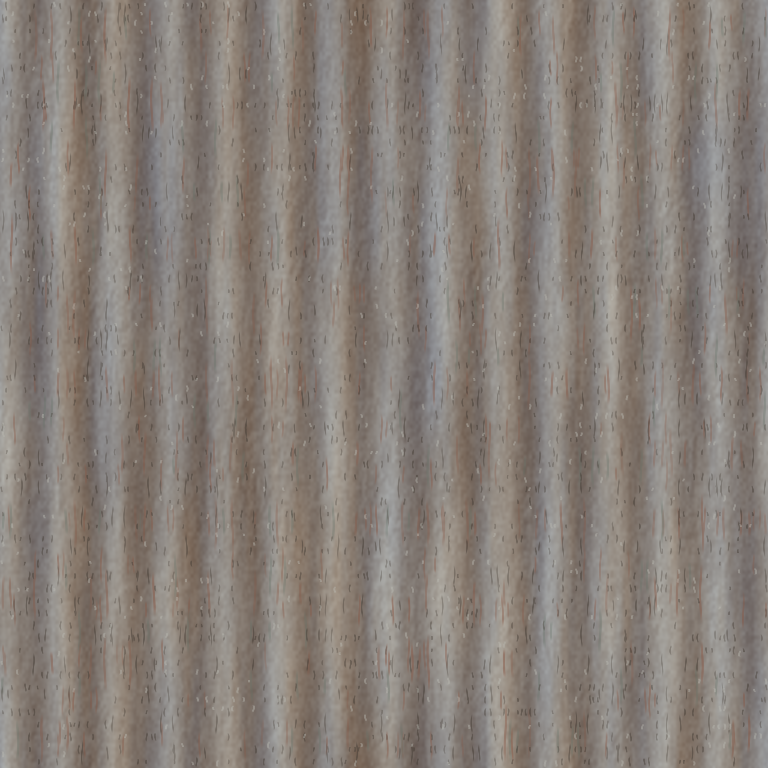
Reproduce this texture procedurally as a three.js fragment shader.

```glsl
varying vec2 vUv;

const float TAU = 6.2831853;
const float RIDGES = 14.0;
const float CREST_OFFSET = 0.0065;
const float RIDGE_DEPTH = 0.56;
const float BLOTCH_DEPTH = 0.24;
const float STREAK_DEPTH = 0.30;
const float FLAKE_DEPTH = 0.34;
const float GRAIN_DEPTH = 0.16;
const vec3 GROOVE = vec3(0.425, 0.372, 0.338);
const vec3 CREST = vec3(0.665, 0.660, 0.640);
const vec3 WARM_TINT = vec3(0.024, 0.000, -0.024);
const vec3 COOL_TINT = vec3(-0.020, -0.002, 0.026);
const vec3 RUST = vec3(0.53, 0.34, 0.27);
const vec3 CRACK = vec3(0.27, 0.24, 0.21);
const vec3 CHIP = vec3(0.73, 0.73, 0.70);
const vec3 MOSS = vec3(0.40, 0.45, 0.41);

float hash(vec2 p, float seed) {
  vec3 q = fract(vec3(p.xyx + seed * 17.31) * vec3(0.1031, 0.1030, 0.0973));
  q += dot(q, q.yzx + 33.33);
  return fract((q.x + q.y) * q.z);
}

// Value noise that wraps after a whole number of cells
float noise(vec2 uv, vec2 cells, float seed) {
  vec2 p = uv * cells;
  vec2 i = floor(p);
  vec2 f = p - i;
  f = f * f * (3.0 - 2.0 * f);
  vec2 a = mod(i, cells);
  vec2 b = mod(i + 1.0, cells);
  float low = mix(hash(a, seed), hash(vec2(b.x, a.y), seed), f.x);
  float high = mix(hash(vec2(a.x, b.y), seed), hash(b, seed), f.x);
  return mix(low, high, f.y);
}

// Bent upright marks, at most one per cell, tapered at both ends
float marks(vec2 uv, vec2 cells, float halfWidth, float chance, float seed) {
  vec2 p = uv * cells;
  vec2 id = mod(floor(p), cells);
  vec2 f = fract(p);
  float r = hash(id, seed + 1.0);
  float reach = mix(0.18, 0.48, hash(id, seed + 2.0));
  float bend = 0.09 * sin(f.y * 7.0 + r * TAU);
  float across = abs(f.x - mix(0.35, 0.65, r) - bend);
  float taper = 1.0 - smoothstep(reach * 0.5, reach, abs(f.y - 0.5));
  float line = 1.0 - smoothstep(halfWidth * 0.4, halfWidth, across);
  return line * taper * step(hash(id, seed), chance);
}

// Height of the flaking surface
float flakes(vec2 uv) {
  return 0.6 * noise(uv, vec2(130.0, 64.0), 21.0)
       + 0.4 * noise(uv, vec2(210.0, 120.0), 22.0);
}

void main() {
  vec2 uv = vUv;

  // Upright ridges with slightly wandering flanks
  float wander = (noise(uv, vec2(28.0, 9.0), 1.0) - 0.5) * 0.14;
  float phase = TAU * ((uv.x - CREST_OFFSET) * RIDGES + wander);
  float ridge = pow(0.5 + 0.5 * cos(phase), 1.15);
  float flank = sin(phase);

  // Broad wear and long fibres
  float blotch = noise(uv, vec2(14.0, 5.0), 2.0) - 0.5;
  float fibre = 0.55 * noise(uv, vec2(84.0, 7.0), 3.0)
              + 0.45 * noise(uv, vec2(190.0, 22.0), 4.0) - 0.5;

  // Flakes lit from the upper left, strongest in worn patches
  vec2 lightStep = vec2(-0.0022, 0.0030);
  float relief = flakes(uv) - flakes(uv + lightStep);
  float worn = mix(0.45, 1.25, noise(uv, vec2(16.0, 9.0), 5.0));
  float grain = noise(uv, vec2(256.0, 200.0), 6.0) - 0.5;

  float tone = 0.20 + RIDGE_DEPTH * ridge + BLOTCH_DEPTH * blotch
             + STREAK_DEPTH * fibre + FLAKE_DEPTH * relief * worn
             + GRAIN_DEPTH * grain;
  vec3 color = mix(GROOVE, CREST, clamp(tone, -0.2, 1.12));

  // Brown on one flank, blue-grey on the other
  float hue = 0.45 * flank + 1.7 * (noise(uv, vec2(21.0, 4.0), 7.0) - 0.5)
            + 0.9 * (noise(uv, vec2(98.0, 10.0), 8.0) - 0.5);
  color += WARM_TINT * max(hue, 0.0) + COOL_TINT * max(-hue, 0.0);

  // Rust and moss stains along the fibres
  float rust = marks(uv, vec2(98.0, 11.0), 0.20, 0.16, 31.0)
             + marks(uv, vec2(140.0, 17.0), 0.24, 0.12, 35.0);
  float moss = marks(uv, vec2(112.0, 14.0), 0.24, 0.08, 39.0);
  color = mix(color, RUST, 0.42 * min(rust, 1.0) * (0.5 + fibre + 0.3));
  color = mix(color, MOSS, 0.32 * moss);

  // Fine cracks and pale chips
  float crack = marks(uv, vec2(126.0, 26.0), 0.17, 0.13, 43.0)
              + marks(uv, vec2(170.0, 62.0), 0.25, 0.14, 47.0);
  float chip = marks(uv, vec2(150.0, 84.0), 0.28, 0.05, 51.0);
  color = mix(color, CRACK, 0.48 * min(crack, 1.0) * (1.0 - 0.4 * ridge));
  color = mix(color, CHIP, 0.42 * chip);

  gl_FragColor = vec4(color, 1.0);
}
```
